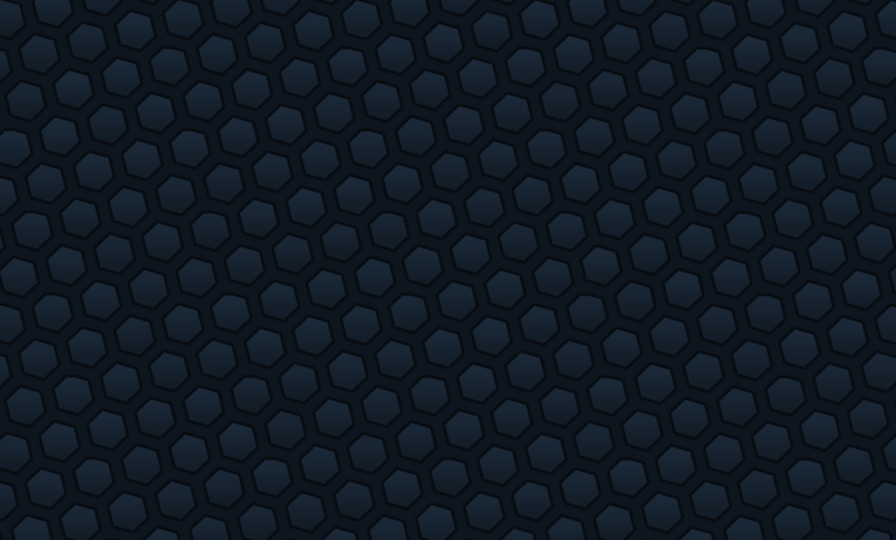
Write a Shadertoy shader that draws this pattern.

```glsl
// Tilted honeycomb of dark blue hexagonal plates with shadowed rims over a near-black groove.

// Lattice, in units of the canvas height
const float PITCH = 0.0905;               // distance between neighbouring plates
const float TILT = 0.2416;                // lattice rotation in radians
const float STRETCH_X = 1.011;            // slight horizontal widening
const vec2 ORIGIN = vec2(0.0476, 0.8130); // centre of plate (0, 0)

// Plate shape, in units of the pitch
const float INRADIUS = 0.342;
const float ROUNDING = 0.025;
const float RIM_START = 0.030;
const float RIM_END = 0.092;
const float CROP_HEIGHT = 0.345;          // flat top of the worn plates
const float CROP_PERIOD = 7.0;
const float CROP_PHASE = 3.0;

// Colours
const vec3 PLATE_TOP = vec3(0.102, 0.155, 0.215);
const vec3 PLATE_BOTTOM = vec3(0.070, 0.112, 0.152);
const vec3 RIM = vec3(0.030, 0.046, 0.066);
const vec3 GROOVE = vec3(0.052, 0.085, 0.120);
const float TONE_VARIATION = 0.08;

const vec2 ROW_CELL = vec2(1.0, 1.7320508);

float hash(vec2 p) {
    vec3 q = fract(vec3(p.xyx) * 0.1031);
    q += dot(q, q.yzx + 33.33);
    return fract((q.x + q.y) * q.z);
}

// Signed distance to a hexagon with flat left and right sides
float hexagonDistance(vec2 p, float inradius) {
    const vec3 k = vec3(-0.8660254, 0.5, 0.5773503);
    p = abs(p.yx);
    p -= 2.0 * min(dot(k.xy, p), 0.0) * k.xy;
    p -= vec2(clamp(p.x, -k.z * inradius, k.z * inradius), inradius);
    return length(p) * sign(p.y);
}

// Centre of the nearest plate, from two interleaved rectangular grids
vec2 nearestCentre(vec2 p) {
    vec2 even = round(p / ROW_CELL) * ROW_CELL;
    vec2 odd = (floor(p / ROW_CELL) + 0.5) * ROW_CELL;
    vec2 toEven = p - even;
    vec2 toOdd = p - odd;
    return dot(toEven, toEven) < dot(toOdd, toOdd) ? even : odd;
}

void mainImage(out vec4 fragColor, in vec2 fragCoord) {
    // Canvas to lattice coordinates
    vec2 p = (fragCoord / iResolution.y - ORIGIN) / PITCH;
    p.x /= STRETCH_X;
    vec2 along = vec2(cos(TILT), sin(TILT));
    vec2 q = vec2(dot(p, along), dot(p, vec2(-along.y, along.x)));
    float pixel = 1.0 / (iResolution.y * PITCH);

    // Plate index and position within it
    vec2 centre = nearestCentre(q);
    vec2 local = q - centre;
    float row = round(-centre.y / (0.5 * ROW_CELL.y));
    float column = round(centre.x - 0.5 * row);
    float height = dot(local, along.yx);

    // Plate outline, cropped on the worn rows
    float d = hexagonDistance(local, INRADIUS - ROUNDING) - ROUNDING;
    float wear = mod(column - 3.0 * row, CROP_PERIOD);
    if (abs(wear - CROP_PHASE) < 0.5) d = max(d, height - CROP_HEIGHT);

    // Groove with a soft dark rim, then the graded plate
    vec3 color = mix(RIM, GROOVE, smoothstep(RIM_START, RIM_END, d));
    vec3 plate = mix(PLATE_BOTTOM, PLATE_TOP, smoothstep(-0.38, 0.38, height));
    plate *= 1.0 + TONE_VARIATION * (hash(vec2(column, row)) - 0.5);
    color = mix(plate, color, smoothstep(-pixel, pixel, d));

    fragColor = vec4(color, 1.0);
}
```
